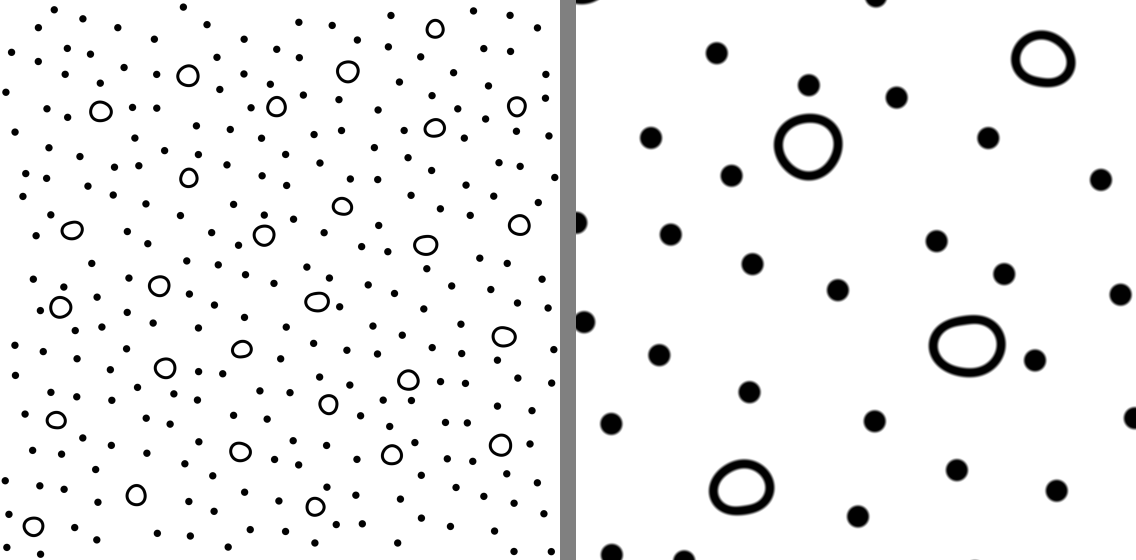
Left, the full canvas; right, a detail of the centre.
Give the GLSL for this pattern, as a three.js fragment shader.

```glsl
// Scattered small black dots and sparse hand-drawn rings on white.
// Both sit on tilted, staggered, jittered grids; dots that would
// crowd a ring are left out, and nothing is cut by the border.
varying vec2 vUv;

const vec2 RING_CELL = vec2(0.152, 0.195);
const float DOT_CELL = 0.0588;

vec2 hash2(vec2 p) {
  vec3 q = fract(vec3(p.xyx) * vec3(0.1031, 0.1030, 0.0973));
  q += dot(q, q.yzx + 33.33);
  return fract((q.xx + q.yz) * q.zy);
}

mat2 tilt(float a) {
  return mat2(cos(a), sin(a), -sin(a), cos(a));
}

// True when a point keeps the given distance from the border
bool inside(vec2 p, float margin) {
  vec2 d = abs(p - 0.5);
  return max(d.x, d.y) < 0.5 - margin;
}

// Grid cell holding a canvas point, and the ring centre of a cell
vec2 ringCell(vec2 p) {
  return floor(tilt(0.12) * p / RING_CELL);
}

vec2 ringCentre(vec2 cell) {
  vec2 jitter = (hash2(cell + 41.0) - 0.5) * 0.36;
  vec2 stagger = vec2(0.5, 0.25 + 0.5 * mod(cell.x, 2.0));
  return tilt(-0.12) * ((cell + stagger + jitter) * RING_CELL);
}

// Distance to the stroke of one slightly wobbly, mostly wide ring
float ringStroke(vec2 q, vec2 cell) {
  vec2 h = hash2(cell + 87.0);
  vec2 k = hash2(cell + 135.0);
  float a = atan(q.y, q.x);
  float wobble = mix(-0.04, 0.13, h.x) * cos(2.0 * a + k.y - 0.5)
               + 0.025 * cos(3.0 * a + 6.283 * k.x);
  float radius = mix(0.0147, 0.0182, h.y) * (1.0 + wobble);
  return abs(length(q) - radius) - 0.0027;
}

float rings(vec2 p) {
  float d = 1.0;
  vec2 base = ringCell(p);
  for (int j = -1; j <= 1; j++) {
    for (int i = -1; i <= 1; i++) {
      vec2 cell = base + vec2(float(i), float(j));
      vec2 c = ringCentre(cell);
      if (inside(c, 0.033)) d = min(d, ringStroke(p - c, cell));
    }
  }
  return d;
}

// Distance from a point to the nearest ring centre
float ringClearance(vec2 p) {
  float d = 1.0;
  vec2 base = ringCell(p);
  for (int j = -1; j <= 1; j++) {
    for (int i = -1; i <= 1; i++) {
      vec2 c = ringCentre(base + vec2(float(i), float(j)));
      if (inside(c, 0.033)) d = min(d, distance(p, c));
    }
  }
  return d;
}

float dots(vec2 p) {
  float d = 1.0;
  vec2 base = floor(tilt(0.33) * p / DOT_CELL);
  for (int j = -1; j <= 1; j++) {
    for (int i = -1; i <= 1; i++) {
      vec2 cell = base + vec2(float(i), float(j));
      vec2 jitter = (hash2(cell + 219.0) - 0.5) * 0.4;
      vec2 stagger = vec2(0.25 + 0.5 * mod(cell.y, 2.0), 0.5);
      vec2 c = tilt(-0.33) * ((cell + stagger + jitter) * DOT_CELL);
      float r = distance(p, c) - 0.0065;
      // Only a dot close enough to matter needs its clearance tested
      if (r < 0.002 && inside(c, 0.009) && ringClearance(c) > 0.036) {
        d = min(d, r);
      }
    }
  }
  return d;
}

void main() {
  float d = min(rings(vUv), dots(vUv));
  float paper = smoothstep(-0.0012, 0.0012, d);
  gl_FragColor = vec4(mix(vec3(0.005), vec3(1.0), paper), 1.0);
}
```
